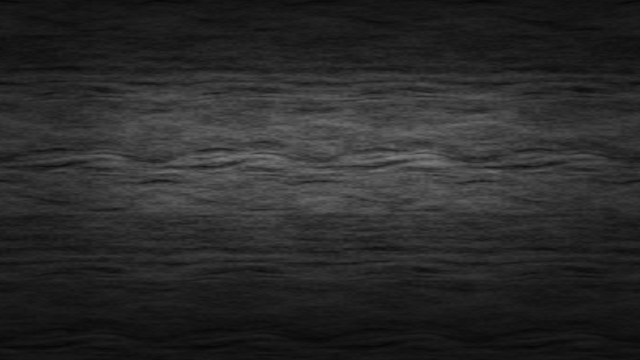
Write a Shadertoy shader that draws this texture.

```glsl
// Dark charcoal wood: repeated boards with fine horizontal grain under a soft central glow.

const float TAU = 6.2831853;
const vec2  BOARDS = vec2(4.0, 2.0);        // whole boards per canvas
const vec2  WARP_CELLS = vec2(2.0, 10.0);   // bends of the growth rings per board
const float WARP_AMOUNT = 0.06;
const vec2  BROAD_RINGS = vec2(2.0, 22.0);
const vec2  THIN_RINGS = vec2(3.0, 54.0);
const vec2  FIBRES = vec2(44.0, 150.0);     // short streaks per canvas
const vec2  PORES = vec2(150.0, 230.0);
const float FIGURE_CENTRE = 0.22;           // height of the wavy figure on a board
const float WEDGE_CENTRE = 0.09;            // height of the long dark wedge
const float WEDGE_WIDTH = 0.034;
const float GLOW_HEIGHT = 0.55;
const float SHADE_FLOOR = 0.068;
const float SHADE_RANGE = 0.215;
const vec3  WOOD_TINT = vec3(1.0, 1.0, 1.005);

float hash(vec2 cell) {
    vec3 q = fract(vec3(cell.xyx) * vec3(0.1031, 0.1030, 0.0973));
    q += dot(q, q.yzx + 33.33);
    return fract((q.x + q.y) * q.z);
}

// Value noise in -1..1 that wraps once per unit square.
float wrapNoise(vec2 p, vec2 cells, float seed) {
    vec2 g = p * cells;
    vec2 i = floor(g);
    vec2 f = g - i;
    f = f * f * (3.0 - 2.0 * f);
    vec2 a = mod(i, cells) + seed;
    vec2 b = mod(i + 1.0, cells) + seed;
    float low = mix(hash(a), hash(vec2(b.x, a.y)), f.x);
    float high = mix(hash(vec2(a.x, b.y)), hash(b), f.x);
    return 2.0 * mix(low, high, f.y) - 1.0;
}

// Long dark tongue that tapers to a point, with a pale rim.
float wedge(vec2 board) {
    float along = fract(board.x + 0.09);
    float taper = smoothstep(0.0, 0.45, along) * (1.0 - along);
    float axis = WEDGE_CENTRE - 0.025 * sin(TAU * along);
    float offset = fract(board.y - axis + 0.5) - 0.5;
    float inside = WEDGE_WIDTH * taper - abs(offset);
    float presence = smoothstep(0.0, 0.25, taper);
    float fill = smoothstep(-0.006, 0.008, inside);
    float rim = exp(-pow((inside + 0.014) / 0.008, 2.0));
    return presence * (0.22 * rim - 0.32 * fill);
}

// Relative brightness of the growth rings on one board.
float rings(vec2 board) {
    float figure = 0.5 + 0.5 * cos(TAU * (board.y - FIGURE_CENTRE));
    float bend = wrapNoise(board, WARP_CELLS, 11.0)
               + 0.3 * wrapNoise(board, WARP_CELLS * vec2(3.0, 2.0), 37.0);
    float height = board.y + WARP_AMOUNT * mix(0.3, 1.0, figure) * bend;
    vec2 bent = vec2(board.x, height);

    float broad = wrapNoise(bent, BROAD_RINGS, 53.0);
    float thin = wrapNoise(bent, THIN_RINGS, 71.0);
    float smoothBand = pow(1.0 - figure, 6.0);
    float tone = broad * mix(0.13, 0.24, figure);
    tone += thin * mix(0.27, 0.12, smoothBand);
    tone -= 0.16 * smoothstep(0.45, 0.8, -thin) * (1.0 - smoothBand);
    return tone - 0.17 * smoothBand + wedge(board);
}

// Fine streaks that do not repeat from board to board.
float fibres(vec2 uv) {
    float streak = wrapNoise(uv, FIBRES, 97.0);
    float pore = wrapNoise(uv, PORES, 131.0);
    float patches = wrapNoise(uv, vec2(9.0, 14.0), 173.0);
    return 0.17 * streak + 0.15 * pore + 0.05 * patches;
}

// Periodic glow: bright in the middle, dark at every edge.
float glow(vec2 uv) {
    float across = 0.5 - 0.5 * cos(TAU * uv.x);
    float upward = 0.5 + 0.5 * cos(TAU * (uv.y - GLOW_HEIGHT));
    float spread = across * (2.0 - across);
    return SHADE_FLOOR + SHADE_RANGE * upward * mix(0.45, 1.0, spread);
}

void mainImage(out vec4 fragColor, in vec2 fragCoord) {
    vec2 uv = fragCoord / iResolution.xy;
    float grain = 1.05 + rings(fract(uv * BOARDS)) + fibres(uv);
    float shade = glow(uv) * max(grain, 0.25);
    fragColor = vec4(clamp(shade * WOOD_TINT, 0.0, 1.0), 1.0);
}
```
